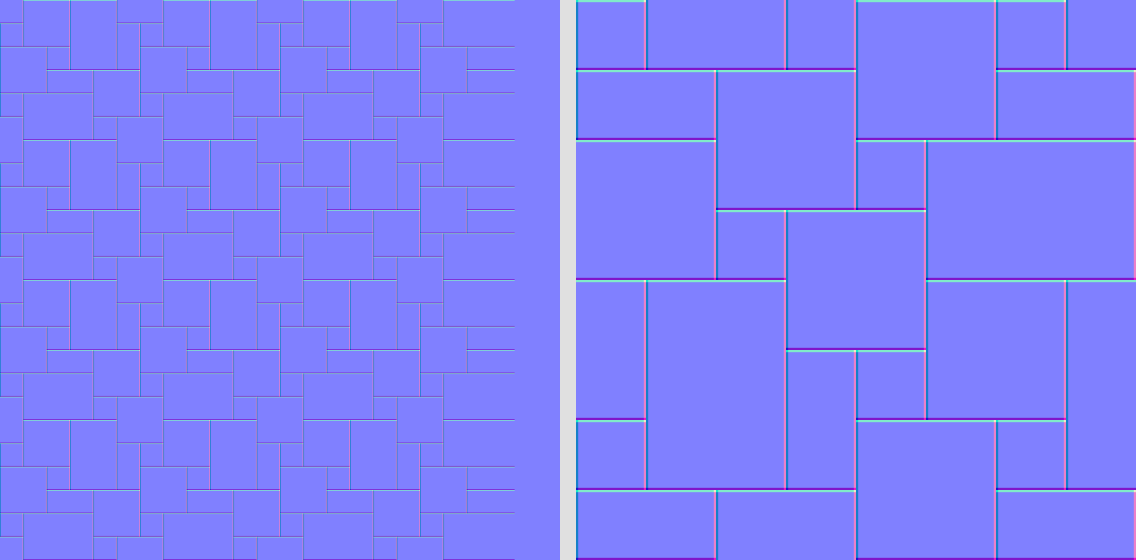
Left: the whole. Right: its middle third, enlarged.
This texture map is drawn by a Shadertoy shader. Its source:

```glsl
// Normal map of bevelled paving: twelve rectangular slabs fill a 6 x 6 cell block,
// which repeats over the canvas. Each slab adds its pixel coverage, box filtered,
// so bevels stay smooth at any size. The right side runs into streaks, then flat.

#define REPEATS     4.0    // blocks across and down
#define BLOCK       6.0    // cells per block side
#define BEVEL       0.0313 // bevel width in cells
#define TILT        0.42   // red and green swing on a bevel
#define BEVEL_BLUE  0.79   // blue level on a bevel
#define STREAK_CELL 20.5   // columns past this cell position are stretched
#define FLAT_START  0.919  // canvas fraction where the flat margin begins

// Slabs as left, top, width, height in cells
const int SLAB_COUNT = 12;
const vec4 SLABS[SLAB_COUNT] = vec4[](
    vec4(5, 5, 2, 2), vec4(1, 0, 2, 2), vec4(0, 2, 2, 2), vec4(4, 3, 2, 2),
    vec4(3, 0, 2, 3), vec4(1, 4, 3, 2), vec4(5, 1, 1, 2), vec4(2, 3, 2, 1),
    vec4(0, 1, 1, 1), vec4(2, 2, 1, 1), vec4(0, 4, 1, 1), vec4(4, 5, 1, 1));

// Fraction of a pixel centred at p that lies between lo and hi, per axis
vec2 coverage(vec2 p, vec2 lo, vec2 hi, vec2 pixel) {
    vec2 span = min(p + 0.5 * pixel, hi) - max(p - 0.5 * pixel, lo);
    return clamp(span / pixel, 0.0, 1.0);
}

// Signed bevel tilt in xy and flat top area in z for one slab
vec3 slabSurface(vec2 p, vec4 slab, vec2 pixel) {
    vec2 halfSize = 0.5 * slab.zw;
    vec2 centre = slab.xy + halfSize;
    vec2 q = mod(p - centre + 0.5 * BLOCK, BLOCK) - 0.5 * BLOCK;

    vec2 inside = coverage(q, -halfSize, halfSize, pixel);
    vec2 nearEdge = coverage(q, -halfSize, -halfSize + BEVEL, pixel);
    vec2 farEdge = coverage(q, halfSize - BEVEL, halfSize, pixel);
    vec2 top = inside - nearEdge - farEdge;

    // Rows count downward, so the vertical tilt is flipped
    vec2 tilt = (farEdge - nearEdge) * inside.yx * vec2(1.0, -1.0);
    return vec3(tilt, top.x * top.y);
}

void mainImage(out vec4 fragColor, in vec2 fragCoord) {
    vec2 uv = fragCoord / iResolution.xy;
    vec2 pixel = REPEATS * BLOCK / iResolution.xy;
    vec2 cell = vec2(uv.x, 1.0 - uv.y) * REPEATS * BLOCK;
    cell.x = min(cell.x, STREAK_CELL);

    // Sum the slabs that share this pixel
    vec3 surface = vec3(0.0);
    for (int i = 0; i < SLAB_COUNT; i++)
        surface += slabSurface(cell, SLABS[i], pixel);

    // Fade to the flat margin across one pixel
    float margin = clamp((uv.x - FLAT_START) * iResolution.x + 0.5, 0.0, 1.0);
    surface = mix(surface, vec3(0.0, 0.0, 1.0), margin);

    vec3 color = vec3(0.502 + TILT * surface.xy, mix(BEVEL_BLUE, 1.0, surface.z));
    fragColor = vec4(color, 1.0);
}
```
